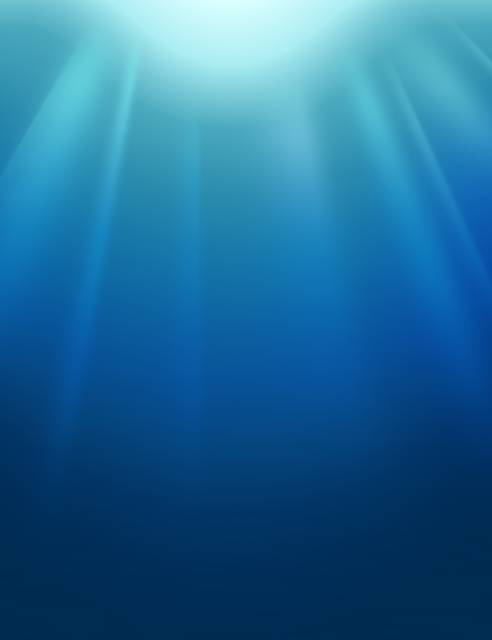
This background is drawn by a Shadertoy shader. Its source:

```glsl
// Sunlight falling through deep blue water in soft diverging shafts.

const float SUN_X = 0.47;        // horizontal centre of the surface glow
const float SIDE_SHIFT = 0.16;   // how much deeper the water looks at the sides
const float RIPPLE = 0.004;      // strength of the faint water texture

// Water colour at equal steps from the surface to the bottom
const int STEPS = 10;
const vec3 WATER[11] = vec3[11](
    vec3(0.86, 1.00, 1.00), vec3(0.67, 0.93, 0.95), vec3(0.29, 0.66, 0.74),
    vec3(0.17, 0.55, 0.68), vec3(0.09, 0.47, 0.66), vec3(0.05, 0.39, 0.63),
    vec3(0.03, 0.32, 0.59), vec3(0.02, 0.27, 0.49), vec3(0.01, 0.21, 0.40),
    vec3(0.00, 0.18, 0.35), vec3(0.00, 0.17, 0.32));

// Light colour of the shafts, from shallow to deep
const vec3 SHAFT_HIGH = vec3(0.46, 0.90, 0.91);
const vec3 SHAFT_MID = vec3(0.06, 0.52, 0.77);
const vec3 SHAFT_LOW = vec3(0.02, 0.38, 0.72);
const vec3 SHAFT_DEEP = vec3(0.00, 0.25, 0.48);
const vec3 PALE_TINT = vec3(0.18, 0.05, 0.04);

// Shaft shape: x at the surface, slope, left width, right width
const int SHAFTS = 9;
const vec4 SHAPE[9] = vec4[9](
    vec4(0.230, -0.52, 0.090, 0.090), vec4(0.215, -0.76, 0.008, 0.160),
    vec4(0.297, -0.245, 0.032, 0.020), vec4(0.397, 0.00, 0.045, 0.014),
    vec4(0.567, 0.21, 0.120, 0.055), vec4(0.670, 0.49, 0.060, 0.050),
    vec4(0.735, 0.58, 0.030, 0.012), vec4(0.875, 1.25, 0.035, 0.010),
    vec4(0.780, 0.95, 0.120, 0.090));

// Shaft light: start depth, end depth, strength, paleness
const vec4 LIGHT[9] = vec4[9](
    vec4(0.00, 0.75, 0.75, 0.0), vec4(0.02, 0.50, 0.35, 0.0),
    vec4(0.00, 0.92, 0.75, 0.2), vec4(0.12, 0.95, 0.50, 0.0),
    vec4(0.08, 0.88, 0.65, 1.0), vec4(0.04, 0.90, 0.70, 0.0),
    vec4(0.06, 0.70, 0.45, 0.2), vec4(0.00, 0.35, 0.35, 0.6),
    vec4(0.00, 0.40, 0.45, 0.4));

float hash(vec2 p) {
    return fract(sin(dot(p, vec2(127.1, 311.7))) * 43758.5);
}

float noise(vec2 p) {
    vec2 cell = floor(p);
    vec2 f = fract(p);
    f = f * f * (3.0 - 2.0 * f);
    float low = mix(hash(cell), hash(cell + vec2(1, 0)), f.x);
    float high = mix(hash(cell + vec2(0, 1)), hash(cell + vec2(1, 1)), f.x);
    return mix(low, high, f.y);
}

vec3 waterColor(float depth) {
    float t = clamp(depth, 0.0, 0.9999) * float(STEPS);
    int i = int(t);
    return mix(WATER[i], WATER[i + 1], fract(t));
}

vec3 shaftColor(float depth) {
    vec3 color = mix(SHAFT_HIGH, SHAFT_MID, smoothstep(0.05, 0.42, depth));
    color = mix(color, SHAFT_LOW, smoothstep(0.38, 0.58, depth));
    return mix(color, SHAFT_DEEP, smoothstep(0.55, 0.85, depth));
}

// Slanted beam with its own softness on each side
float shaftMask(float x, float depth, vec4 shape, vec4 light) {
    float offset = x - shape.x - shape.y * depth;
    float width = (offset < 0.0 ? shape.z : shape.w) * (0.4 + 1.2 * depth);
    float beam = exp(-offset * offset / (width * width));
    float fadeIn = smoothstep(light.x, light.x + 0.15, depth);
    float fadeOut = 1.0 - smoothstep(0.35 * light.y, light.y, depth);
    return beam * fadeIn * fadeOut * light.z;
}

void mainImage(out vec4 fragColor, in vec2 fragCoord) {
    vec2 uv = fragCoord / iResolution.xy;
    float depth = 1.0 - uv.y;

    // Open water: the bright surface dome flattens out with depth
    float side = abs(uv.x - SUN_X) / 0.5;
    float dome = smoothstep(0.0, 0.85, side);
    float shift = mix(dome, side * side, smoothstep(0.0, 0.25, depth));
    vec3 color = waterColor(depth + SIDE_SHIFT * shift);

    // Bluer water towards the right
    float rightSide = smoothstep(0.65, 1.0, uv.x);
    float middle = smoothstep(0.1, 0.3, depth) * (1.0 - smoothstep(0.5, 0.8, depth));
    color += vec3(0.0, -0.02, 0.06) * rightSide * middle;

    // Shafts of light, never darker than the water behind them
    vec3 tint = shaftColor(depth);
    float paleFade = 1.0 - smoothstep(0.2, 0.45, depth);
    for (int i = 0; i < SHAFTS; i++) {
        float mask = shaftMask(uv.x, depth, SHAPE[i], LIGHT[i]);
        vec3 lit = max(color, tint + PALE_TINT * LIGHT[i].w * paleFade);
        color = mix(color, lit, mask);
    }

    // Faint horizontal ripples
    color += RIPPLE * (noise(uv * vec2(12.0, 90.0)) - 0.5);
    fragColor = vec4(clamp(color, 0.0, 1.0), 1.0);
}
```
